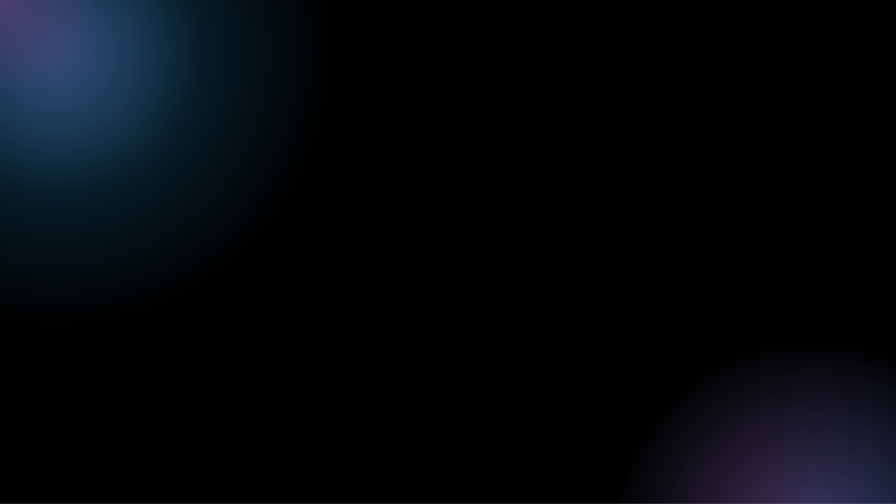
A Shadertoy shader for this background:

```glsl
// Linear radial falloff: 1 at the centre, 0 at the radius
float cone(vec2 p, vec2 centre, float radius) {
    return max(1.0 - distance(p, centre) / radius, 0.0);
}

void mainImage(out vec4 fragColor, in vec2 fragCoord) {
    // Height runs from 0 to 1, width from 0 to the aspect ratio
    vec2 p = fragCoord / iResolution.y;
    float aspect = iResolution.x / iResolution.y;

    // Upper left: teal halo, indigo peak, violet corner
    vec2 tealCentre = vec2(0.112, 0.896);
    vec3 color = vec3(0.06, 0.25, 0.35) * pow(cone(p, tealCentre, 0.56), 1.15);
    color = mix(color, vec3(0.21, 0.29, 0.47), pow(cone(p, tealCentre, 0.29), 1.25));
    color = mix(color, vec3(0.30, 0.24, 0.43), cone(p, vec2(0.0, 1.0), 0.19));

    // Lower right: violet glow turning blue toward the edge
    float blueShift = smoothstep(aspect - 0.30, aspect + 0.04, p.x);
    vec3 violetBlue = mix(vec3(0.27, 0.21, 0.38), vec3(0.21, 0.25, 0.44), blueShift);
    color += violetBlue * cone(p, vec2(aspect - 0.165, -0.07), 0.40);

    // Faint pale strip along the bottom edge
    float strip = 1.0 - smoothstep(0.001, 0.0035, p.y);
    color = mix(color, vec3(0.75), 0.13 * strip);

    fragColor = vec4(color, 1.0);
}
```
